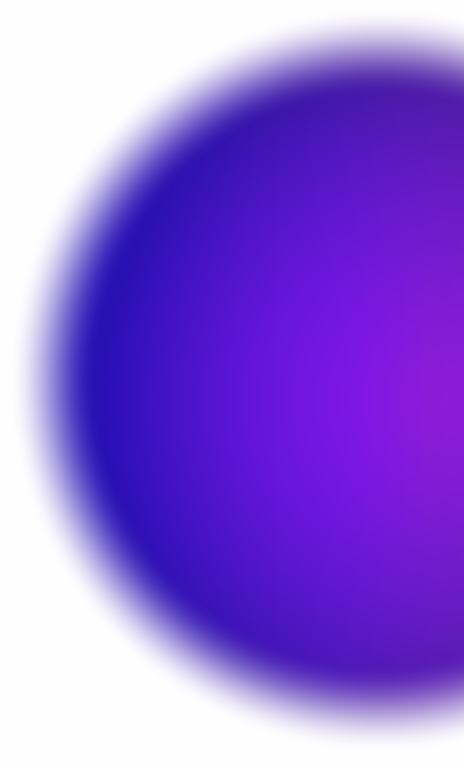
Give the GLSL for this background, as a Shadertoy shader.

```glsl
// A soft-edged violet orb, cropped by the right side, on a near-white ground.

// Lengths are in canvas heights, with the origin at the lower left.
const vec2  ORB_CENTER   = vec2(0.497, 0.505);
const float ORB_RADIUS   = 0.428;
const float EDGE_BLUR    = 0.058;
const vec2  GLOW_CENTER  = vec2(0.560, 0.479);
const float GLOW_REACH   = 0.430;
const vec3  GLOW_FALLOFF = vec3(1.3, 1.3, 2.2);

const vec3 GROUND      = vec3(0.996, 0.996, 1.000);
const vec3 CORE_VIOLET = vec3(0.530, 0.085, 0.910);
const vec3 CORE_PLUM   = vec3(0.555, 0.110, 0.835);
const vec3 RIM_BLUE    = vec3(0.155, 0.060, 0.705);
const vec3 RIM_PURPLE  = vec3(0.285, 0.105, 0.625);

// Bright off-centre core that falls to a darker rim, warmer to the right.
vec3 orbColor(vec2 p) {
    vec3 core = mix(CORE_VIOLET, CORE_PLUM, smoothstep(0.42, 0.61, p.x));
    vec3 rim = mix(RIM_BLUE, RIM_PURPLE, smoothstep(0.08, 0.62, p.x));
    float reach = min(distance(p, GLOW_CENTER) / GLOW_REACH, 1.0);
    return mix(core, rim, pow(vec3(reach), GLOW_FALLOFF));
}

// Blurred disc coverage: 1 inside, 0 outside.
float orbMask(vec2 p) {
    float edge = distance(p, ORB_CENTER) - ORB_RADIUS;
    return 1.0 - smoothstep(-EDGE_BLUR, EDGE_BLUR, edge);
}

void mainImage(out vec4 fragColor, in vec2 fragCoord) {
    vec2 p = fragCoord / iResolution.y;
    fragColor = vec4(mix(GROUND, orbColor(p), orbMask(p)), 1.0);
}
```
